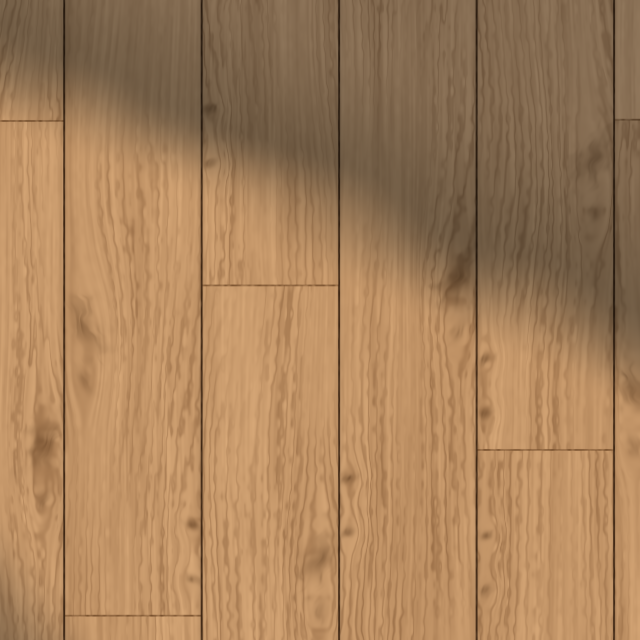
A WebGL 2 fragment shader for this texture:

```glsl
#version 300 es
precision highp float;

uniform vec2 u_resolution;
out vec4 fragColor;

const vec2 PLANK = vec2(0.2148, 1.289);
const float FIRST_SEAM = 0.1003;
const float FIRST_JOINT = 0.038;
const float JOINT_STEP = 0.516;

const vec3 OAK_DARK = vec3(0.57, 0.40, 0.25);
const vec3 OAK_LIGHT = vec3(0.85, 0.665, 0.475);
const vec3 KNOT = vec3(0.36, 0.23, 0.12);
const vec3 SEAM = vec3(0.23, 0.14, 0.07);
const vec3 JOINT = vec3(0.43, 0.28, 0.15);
const vec3 SHADE_DEEP = vec3(0.57, 0.605, 0.645);
const vec3 SHADE_SOFT = vec3(0.68, 0.72, 0.78);

float hash(vec2 p) {
    vec3 q = fract(vec3(p.xyx) * 0.1031);
    q += dot(q, q.yzx + 33.33);
    return fract((q.x + q.y) * q.z);
}

float noise(vec2 p) {
    vec2 i = floor(p), f = fract(p);
    f = f * f * (3.0 - 2.0 * f);
    return mix(mix(hash(i), hash(i + vec2(1, 0)), f.x),
               mix(hash(i + vec2(0, 1)), hash(i + vec2(1, 1)), f.x), f.y);
}

// Soft-edged groove, never thinner than a pixel
float groove(float dist, float halfWidth, float pixel) {
    float soft = max(0.0011, 0.7 * pixel);
    return 1.0 - smoothstep(halfWidth - soft, halfWidth + soft, abs(dist));
}

// Distance to the nearest multiple of a period
float periodic(float x, float period) {
    return x - period * round(x / period);
}

// Three pairs of knots; x is the sideways push on the grain, y the darkness
vec2 knots(vec2 p, float shift, float seed) {
    vec2 result = vec2(0.0);
    for (int k = 0; k < 6; k++) {
        float pair = float(k / 2), second = float(k % 2);
        bool large = pair < 0.5;
        float height = large ? 0.453 : mix(0.142, 1.155, pair - 1.0);
        vec2 center = vec2(large ? 0.031 : 0.201, height + shift - 0.085 * second);
        vec2 radius = large ? vec2(0.021, 0.036) * (1.0 - 0.5 * second) : vec2(0.011, 0.009);
        vec2 d = p - center;
        d.y = periodic(d.y, PLANK.y);
        vec2 halo = d / (radius * vec2(2.2, 3.2));
        result.x += 0.85 * d.x * exp(-dot(halo, halo));
        vec2 id = vec2(float(k) * 17.0, seed * 50.0);
        d.x += 0.3 * d.y + 0.6 * radius.x * (noise(d * 70.0 + id) - 0.5);
        float r = length(d / radius) * (0.6 + 0.8 * noise(d * vec2(120.0, 60.0) + id));
        float strength = large ? 0.55 - 0.2 * second : 0.35 + 0.35 * hash(id);
        float streaks = 0.6 + 0.4 * noise(vec2(d.x * 240.0, d.y * 50.0) + id);
        result.y += exp(-r * r * 1.4) * streaks * strength;
    }
    return result;
}

// Long fibres and thin, wavy growth lines
float grain(vec2 p, float bend, float seed) {
    vec2 offset = vec2(seed * 61.0, seed * 23.0);
    float sway = noise(vec2(p.x * 8.0, p.y * 3.0) + offset) - 0.5;
    float x = p.x - bend + 0.035 * sway;
    float broad = noise(vec2(x * 24.0, p.y * 1.4) + offset);
    float fibre = noise(vec2(x * 150.0, p.y * 3.0) + offset);
    float fine = noise(vec2(x * 290.0, p.y * 9.0) + offset);
    float jag = noise(vec2(x * 200.0, p.y * 70.0) + offset);
    float field = x * 72.0 + 6.0 * noise(vec2(x * 9.0, p.y * 2.2) + offset + 9.0)
                + 0.45 * jag + 0.6 * fibre;
    float ridge = pow(0.5 + 0.5 * cos(6.2832 * field), 2.5);
    float presence = smoothstep(0.15, 0.75, noise(vec2(x * 18.0, p.y * 3.5) + offset + 40.0));
    return 0.42 + 0.16 * broad + 0.20 * fibre + 0.20 * fine + 0.08 * jag
         - 0.36 * ridge * presence;
}

// Soft diagonal shadow, deepest near its edge, and a dim lower corner
vec3 shadeTint(vec2 uv) {
    float edge = uv.y - 0.89 + 0.45 * uv.x + 0.05 * (noise(uv * 7.0) - 0.5);
    float shadow = smoothstep(-0.09, 0.085, edge);
    vec3 tint = mix(SHADE_DEEP, SHADE_SOFT, smoothstep(0.06, 0.32, edge));
    float corner = 1.0 - smoothstep(-0.02, 0.22, uv.y + 1.3 * uv.x);
    return mix(vec3(1.0), tint, max(shadow, 0.65 * corner));
}

void main() {
    vec2 uv = gl_FragCoord.xy / u_resolution;
    float pixel = 1.0 / min(u_resolution.x, u_resolution.y);

    // Staggered planks
    float across = uv.x - FIRST_SEAM;
    float column = floor(across / PLANK.x) + 1.0;
    float along = uv.y - FIRST_JOINT - JOINT_STEP * (column - 1.0);
    float row = floor(along / PLANK.y);
    vec2 board = vec2(mod(across, PLANK.x), mod(along, PLANK.y));
    float seed = hash(vec2(column + 3.0, row + 7.0));

    // Mirrored boards with knots moved along them
    float variant = mod(column, 3.0);
    float shift = variant < 0.5 ? 0.33 : (variant < 1.5 ? 0.0 : 0.41);
    if (mod(column, 4.0) != 1.0) board.x = PLANK.x - board.x;
    vec2 knot = knots(board, shift, seed);

    // Wood
    float tone = grain(board, knot.x, seed) + 0.08 * (seed - 0.5);
    vec3 color = mix(OAK_DARK, OAK_LIGHT, clamp(tone, 0.0, 1.0));
    color = mix(color, KNOT, clamp(knot.y, 0.0, 0.8));

    // Grooves: dark long seams, fainter beaded end joints
    float seamDist = periodic(across, PLANK.x);
    float jointDist = periodic(along, PLANK.y);
    float beads = 0.40 + 0.45 * noise(vec2(uv.x * 190.0, column));
    float wear = 0.78 + 0.20 * noise(vec2(column * 5.0, uv.y * 120.0));
    color *= 1.0 - 0.12 * exp(-abs(seamDist) * 300.0);
    color = mix(color, JOINT, beads * groove(jointDist, 0.0014, pixel));
    color = mix(color, SEAM, wear * groove(seamDist, 0.0015, pixel));

    fragColor = vec4(color * shadeTint(uv), 1.0);
}
```
